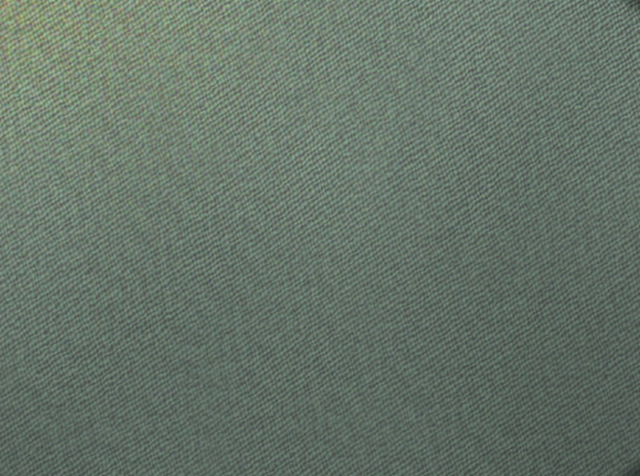
Give the GLSL for this texture, as a WebGL 1 fragment shader.

```glsl
precision highp float;

uniform vec2 u_resolution;

const vec2 RIBS = vec2(74.0, 79.0);       // diagonal ribs met across and up
const float STITCHES = 150.0;             // threads across the cloth
const float STITCH_LEAN = 30.0;           // tilt of the threads
const float ASPECT = 1.347;
const float RIB_DEPTH = 0.25;
const float STITCH_DEPTH = 0.11;
const float GRAIN = 0.40;
const float BEND = 1.2;                   // slow drift of the ribs, in ribs
const float JITTER = 0.45;                // unevenness of each thread, in ribs
const vec3 GROOVE = vec3(0.308, 0.328, 0.310);
const vec3 YARN = vec3(0.485, 0.570, 0.508);
const vec3 WARM_TINT = vec3(1.09, 1.05, 0.90);
const vec3 COOL_TINT = vec3(0.985, 1.0, 1.015);

float hash(vec2 p) {
  return fract(sin(dot(p, vec2(127.1, 311.7))) * 43758.5453);
}

float noise(vec2 p) {
  vec2 cell = floor(p);
  vec2 f = fract(p);
  f = f * f * (3.0 - 2.0 * f);
  float low = mix(hash(cell), hash(cell + vec2(1.0, 0.0)), f.x);
  float high = mix(hash(cell + vec2(0.0, 1.0)), hash(cell + 1.0), f.x);
  return mix(low, high, f.y);
}

float wave(float cycles) {
  return cos(6.2831853 * cycles);
}

// Height of the twill, about 0 in the grooves and 1 on the yarn
float weave(vec2 uv) {
  vec2 p = uv * vec2(ASPECT, 1.0);
  float bend = BEND * (noise(p * 4.0) - 0.5);
  float jitter = JITTER * (noise(p * 80.0 + 17.0) - 0.5);
  float rib = uv.y * RIBS.y - uv.x * RIBS.x + bend + jitter;
  float stitch = uv.x * STITCHES + uv.y * STITCH_LEAN
               + 0.8 * (noise(p * 45.0 + 5.0) - 0.5);

  // Ribs stand out most towards the upper right and wear flat in patches
  float clarity = 0.70 + 0.3 * uv.x * uv.y + 0.4 * noise(p * 9.0 + 31.0);
  float grain = noise(p * 170.0 + 53.0) - 0.5;
  return 0.5 + clarity * (RIB_DEPTH * wave(rib) + STITCH_DEPTH * wave(stitch))
       + GRAIN * grain;
}

// Light from the upper left, fading to the lower right
float lighting(vec2 uv) {
  float light = mix(0.88, 1.11, uv.y);
  light += 0.16 * exp(-3.5 * dot(uv - vec2(0.0, 1.0), uv - vec2(0.0, 1.0)));
  light -= 0.12 * smoothstep(0.55, 1.0, uv.x) * (1.0 - 0.5 * uv.y);
  light += 0.07 * (noise(uv * vec2(4.0, 3.0) + 9.0) - 0.5);
  vec2 edge = abs(uv - 0.5) * 2.0;
  float corner = smoothstep(1.90, 2.0, edge.x + edge.y) * step(0.5, uv.x);
  return light * (1.0 - 0.4 * corner);
}

void main() {
  vec2 uv = gl_FragCoord.xy / u_resolution;
  vec2 p = uv * vec2(ASPECT, 1.0);

  vec3 color = mix(GROOVE, YARN, clamp(weave(uv), -0.15, 1.3));
  color *= lighting(uv);

  // Warm cast and coloured flecks near the lit corner
  float warmth = exp(-2.8 * length((uv - vec2(0.0, 1.0)) * vec2(1.0, 1.3)));
  color *= mix(COOL_TINT, WARM_TINT, warmth);
  vec3 fleck = vec3(noise(p * 150.0 + 71.0), noise(p * 150.0 + 113.0),
                    noise(p * 150.0 + 157.0)) - 0.5;
  color += fleck * (0.02 + 0.13 * warmth);

  gl_FragColor = vec4(clamp(color, 0.0, 1.0), 1.0);
}
```
